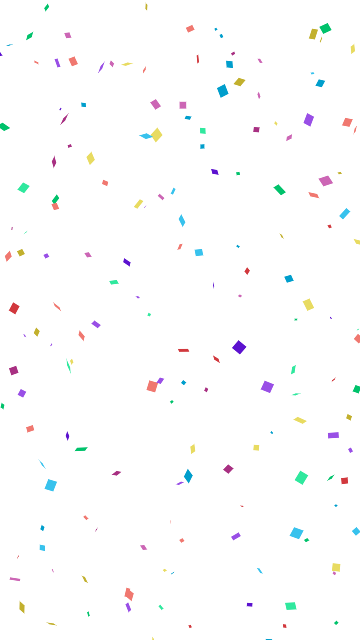
Give the GLSL for this pattern, as a Shadertoy shader.

```glsl
// Tumbling square confetti in six hues, scattered sparsely over white.

const vec3  PAPER      = vec3(1.0);
const float COLUMNS    = 9.0;     // scatter cells across the canvas width
const int   LAYERS     = 2;       // independent scatters laid over each other
const float DENSITY    = 0.60;    // chance that a cell holds a piece
const float MIN_HALF   = 0.0030;  // half side of a piece, in canvas widths
const float MAX_HALF   = 0.0155;
const float MIN_SQUASH = 0.15;    // thinnest foreshortening of a tilted piece
const float BACK_SHARE = 0.42;    // share of pieces showing their darker back
const float EDGE       = 0.5;     // half width of the soft edge, in pixels
const float TAU        = 6.2831853;

const vec3 FRONT[6] = vec3[6](
    vec3(0.80, 0.40, 0.71),   // pink
    vec3(0.60, 0.31, 0.90),   // violet
    vec3(0.22, 0.76, 0.93),   // sky
    vec3(0.19, 0.91, 0.62),   // mint
    vec3(0.91, 0.86, 0.38),   // yellow
    vec3(0.94, 0.47, 0.44));  // coral

const vec3 BACK[6] = vec3[6](
    vec3(0.66, 0.19, 0.51),
    vec3(0.36, 0.07, 0.81),
    vec3(0.00, 0.62, 0.80),
    vec3(0.00, 0.76, 0.42),
    vec3(0.76, 0.69, 0.18),
    vec3(0.82, 0.22, 0.24));

float hash(vec2 p) {
    return fract(sin(dot(p, vec2(127.1, 311.7))) * 43758.5453);
}

// One of several independent random values belonging to a cell
float cellRandom(vec2 cell, float channel) {
    return hash(cell + vec2(17.3, 5.9) * channel);
}

mat2 rotation(float angle) {
    float c = cos(angle), s = sin(angle);
    return mat2(c, s, -s, c);
}

// Distance to a square that is spun, foreshortened and turned on the canvas
float tiltedSquare(vec2 p, float halfSide, float turn, float squash, float spin) {
    mat2 toSquare = rotation(spin) * mat2(1.0 / squash, 0.0, 0.0, 1.0) * rotation(turn);
    mat2 rows = transpose(toSquare);
    vec2 slope = vec2(length(rows[0]), length(rows[1]));
    vec2 d = (abs(toSquare * p) - halfSide) / slope;
    return max(d.x, d.y);
}

// Mix the piece owned by a cell over the given colour
vec3 addPiece(vec3 color, vec2 uv, vec2 cell, float seed, float pixel) {
    vec2 key = cell + seed;
    if (cellRandom(key, 1.0) > DENSITY) return color;

    vec2 jitter = vec2(cellRandom(key, 2.0), cellRandom(key, 3.0));
    vec2 center = (cell + jitter) / COLUMNS;
    float halfSide = mix(MIN_HALF, MAX_HALF, cellRandom(key, 4.0));
    float turn = TAU * cellRandom(key, 5.0);
    float spin = TAU * cellRandom(key, 6.0);
    float squash = mix(MIN_SQUASH, 1.0, cellRandom(key, 7.0));

    int hue = min(int(6.0 * cellRandom(key, 8.0)), 5);
    vec3 tint = cellRandom(key, 9.0) < BACK_SHARE ? BACK[hue] : FRONT[hue];

    float d = tiltedSquare(uv - center, halfSide, turn, squash, spin);
    return mix(color, tint, 1.0 - smoothstep(-EDGE * pixel, EDGE * pixel, d));
}

void mainImage(out vec4 fragColor, in vec2 fragCoord) {
    float pixel = 1.0 / iResolution.x;
    vec2 uv = fragCoord * pixel;
    vec2 home = floor(uv * COLUMNS);
    vec3 color = PAPER;

    // Pieces may reach over cell borders, so visit the neighbours too
    for (int layer = 0; layer < LAYERS; layer++) {
        float seed = 3.7 + 41.3 * float(layer);
        for (int y = -1; y <= 1; y++) {
            for (int x = -1; x <= 1; x++) {
                color = addPiece(color, uv, home + vec2(x, y), seed, pixel);
            }
        }
    }
    fragColor = vec4(color, 1.0);
}
```
